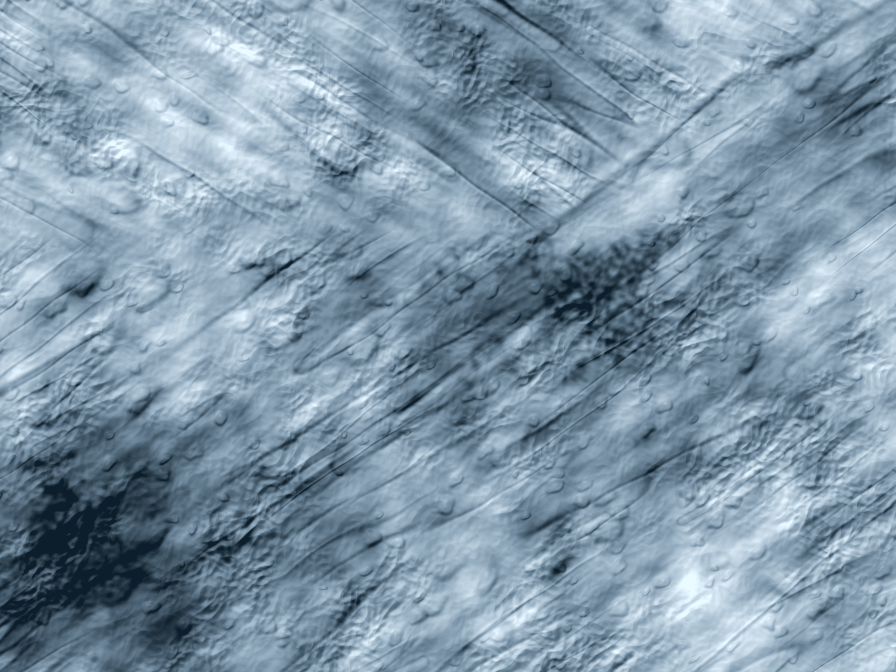
Give the GLSL for this texture, as a WebGL 2 fragment shader.

```glsl
#version 300 es
precision highp float;
// Cracked blue-grey ice: two fields of stretched grain meet at a foggy seam.
// Gradient noise sets the tones, an embossed height and thin wavy cracks;
// hashed cells place the bubbles, and a loop lays rods along each grain.
uniform vec2 u_resolution;
out vec4 fragColor;

const vec3 DEEP = vec3(0.15, 0.22, 0.27);
const vec3 FROST = vec3(0.79, 0.86, 0.91);
const vec3 BLUE_TINT = vec3(0.0, 0.027, 0.052);
const vec2 LIGHT = vec2(-0.5, 0.866);

vec2 hash2(vec2 cell) {
    uvec2 v = uvec2(ivec2(cell)) * 1664525u + 1013904223u;
    for (int k = 0; k < 2; k++) {
        v.x += v.y * 1664525u;
        v.y += v.x * 1664525u;
        v ^= v >> 16u;
    }
    return vec2(v & 65535u) / 65535.0;
}

float corner(vec2 cell, vec2 offset) {
    float angle = 6.2832 * hash2(cell).x;
    return dot(vec2(cos(angle), sin(angle)), offset);
}

// Gradient noise, roughly -0.7 to 0.7
float noise(vec2 p) {
    vec2 i = floor(p), f = p - i;
    vec2 u = f * f * f * (f * (f * 6.0 - 15.0) + 10.0);
    vec2 x = vec2(1, 0), y = vec2(0, 1);
    return mix(mix(corner(i, f), corner(i + x, f - x), u.x),
               mix(corner(i + y, f - y), corner(i + 1.0, f - 1.0), u.x), u.y);
}

mat2 rotation(float a) { return mat2(cos(a), -sin(a), sin(a), cos(a)); }

// Surface height: soft dents, sharp folds, then pits turned off the grain
float height(vec2 q, float seed) {
    vec2 w = q + 0.010 * vec2(noise(q * 17.0 + seed), noise(q * 19.0 - seed));
    float h = 0.5 * noise(w * vec2(12.0, 28.0) + seed) / 28.0;
    h -= 1.1 * abs(noise(w * vec2(18.0, 38.0) - seed)) / 38.0;
    h -= 0.9 * abs(noise(rotation(0.7) * w * 52.0 + seed)) / 52.0;
    return h + 1.0 * noise(rotation(1.9) * w * 110.0 - seed) / 110.0;
}

float emboss(vec2 q, vec2 light, float seed) {
    const float STEP = 0.0012;
    float slope = (height(q - light * STEP, seed) - height(q + light * STEP, seed)) / (2.0 * STEP);
    return slope / (1.0 + 0.15 * abs(slope));
}

// Long thin cracks on noise contours: dark core, one bright flank
float cracks(vec2 q, float frequency, float width, float seed) {
    vec2 w = q + 0.005 * vec2(0.0, noise(q * vec2(14.0, 20.0) + seed));
    float x = noise(w * vec2(0.10, 1.0) * frequency + seed) / (frequency * width);
    float present = smoothstep(-0.15, 0.25, noise(q * vec2(3.0, 9.0) - seed));
    return present * exp(-x * x) * (1.7 * x - 0.6);
}

// Scattered bubbles: a lit rim, a shaded rim and a small glint
float bubbles(vec2 q, vec2 light, float scale, float density) {
    vec2 g = q * scale + 0.3 * vec2(noise(q * scale * 1.3), noise(q * scale * 1.3 + 7.0));
    vec2 base = floor(g);
    float shade = 0.0;
    for (int k = 0; k < 9; k++) {
        vec2 cell = base + vec2(k % 3, k / 3) - 1.0;
        vec2 rnd = hash2(cell + scale);
        vec2 v = (g - cell - hash2(cell + 91.0)) * vec2(0.75, 1.0);
        float radius = mix(0.13, 0.38, rnd.y);
        float d = (length(v) - radius) / (0.22 * radius + 0.02);
        float facing = dot(v, light) / (length(v) + 0.02);
        vec2 spot = (v - light * radius * 0.4) / (0.28 * radius);
        shade += step(rnd.x, density) * (exp(-d * d) * (facing - 0.4) + 0.6 * exp(-dot(spot, spot)));
    }
    return shade;
}

// Rounded rod from start along x, bright on top with dark flanks
float rod(vec2 q, vec2 start, float len, float radius) {
    vec2 v = q - start;
    v.y += 0.012 * noise(vec2(q.x * 9.0, start.y * 50.0));
    float d = length(vec2(v.x - clamp(v.x, 0.0, len), v.y)) / radius;
    return exp(-d * d * 1.6) * (0.5 + v.y / radius) - 0.6 * exp(-pow((d - 1.3) / 0.3, 2.0));
}

// All detail belonging to one grain direction
float grain(vec2 p, vec2 origin, float angle, float seed) {
    mat2 turn = rotation(angle);
    vec2 q = turn * (p - origin), light = turn * LIGHT;
    float rough = smoothstep(-0.15, 0.45, noise(q * vec2(4.0, 8.0) + seed) + 0.5 * noise(q * 19.0));
    float tone = 0.15 * noise(q * vec2(2.0, 15.0) + seed) + 0.15 * noise(q * vec2(4.0, 50.0) - seed);
    tone += mix(0.030, 0.105, rough) * emboss(q, light, seed);
    tone += 0.15 * cracks(q, 13.0, 0.0033, seed) + 0.13 * cracks(q, 26.0, 0.0022, seed + 5.0);
    tone += 0.16 * bubbles(q, light, 15.0, 0.2) + 0.14 * bubbles(q + seed, light, 34.0, 0.2);
    for (int i = 0; i < 8; i++) {
        vec2 a = hash2(vec2(i, seed)), b = hash2(vec2(seed, i + 40));
        vec2 start = vec2(a.x * 1.2 - 0.75, a.y * 0.76 - 0.38);
        tone += 0.12 * rod(q, start, mix(0.12, 0.4, b.x), mix(0.004, 0.011, b.y));
    }
    return tone;
}

void main() {
    vec2 p = gl_FragCoord.xy / u_resolution.y, q = rotation(0.61) * p;
    // Broad light and the shadowed diagonal band
    float band = exp(-pow((q.y - 0.12 + 0.17 * q.x) / 0.20, 2.0));
    float dark = band * (0.5 + 0.5 * cos(7.85 * (q.x - 0.2)));
    vec2 top = p - vec2(0.74, 0.96);
    float tone = 0.71 - 0.20 * dark - 0.09 * band - 0.21 * exp(-dot(top, top) / 0.04);
    tone -= 0.18 * smoothstep(0.8, 0.0, length(p - vec2(0.3, 0.0)));
    tone += 0.26 * noise(q * vec2(3.0, 5.0) + 11.0) + 0.21 * noise(q * vec2(7.0, 11.0)) + 0.19 * noise(p * 21.0);
    // Two grain fields on either side of the seam
    float bend = 0.64 * max(p.x - 0.76, 0.0), right = smoothstep(0.72, 0.85, p.x);
    float side = p.y - 0.655 - bend - 0.05 * noise(p * 5.0) - 0.02 * noise(p * 14.0);
    float upper = smoothstep(-0.02, 0.02, side);
    float detail = mix(grain(p, vec2(0.67, 0.4), 0.61, 3.0), grain(p, vec2(0.4, 0.85), -0.55, 17.0), upper);
    float fog = exp(-pow(side / 0.04, 2.0)) * (0.7 + noise(p * 8.0)) * (1.0 - 0.4 * right);
    tone = mix(tone + detail, 0.60 + 0.5 * detail, clamp(0.75 * fog, 0.0, 1.0));
    float edge = side / 0.011;
    tone += 0.22 * edge * exp(-edge * edge) * right + 0.18 * rod(rotation(0.61) * (p - vec2(0.51, 0.31)), vec2(0), 0.43, 0.013);
    // Black, crumbly cavities inside the shadow
    float cavity = smoothstep(0.70, 1.25, dark + 1.1 * noise(q * vec2(6.0, 13.0) + 9.0) + 0.4 * noise(p * 45.0));
    tone -= cavity * (0.20 + 0.30 * noise(p * 80.0));
    float level = clamp((tone - 0.22) / 0.63, -0.16, 1.2);
    fragColor = vec4(mix(DEEP, FROST, level) + BLUE_TINT * max(4.0 * level * (1.0 - level), 0.0), 1.0);
}
```
